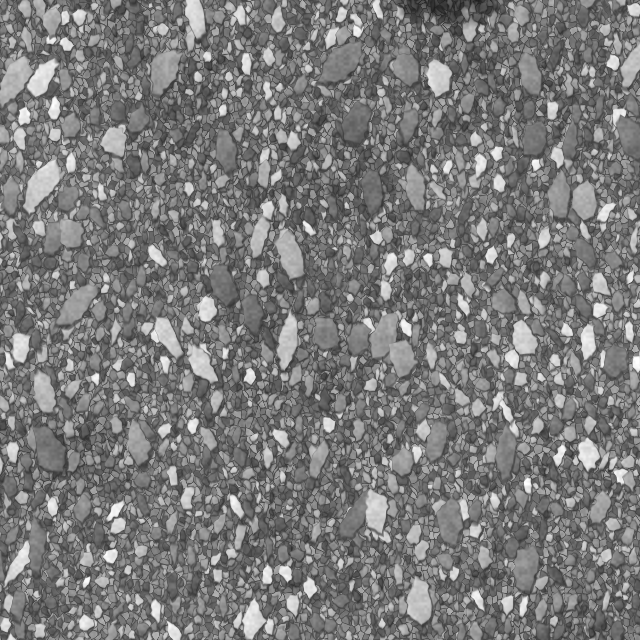
A three.js fragment shader for this texture:

```glsl
// Packed grey gravel: upright angular stone chips in a finer dark grit.
varying vec2 vUv;

const float TAU = 6.2831853;
const float GAP_SHADE = 0.25;
const vec2 LIGHT_DIR = vec2(-0.6, 0.8);

float hash(vec2 p) {
  vec3 q = fract(vec3(p.xyx) * 0.1031);
  q += dot(q, q.yzx + 33.33);
  return fract((q.x + q.y) * q.z);
}

vec2 hash2(vec2 p) {
  return vec2(hash(p + 17.3), hash(p + 71.9));
}

float noise(vec2 p) {
  vec2 cell = floor(p);
  vec2 f = fract(p);
  f = f * f * (3.0 - 2.0 * f);
  float below = mix(hash(cell), hash(cell + vec2(1.0, 0.0)), f.x);
  float above = mix(hash(cell + vec2(0.0, 1.0)), hash(cell + 1.0), f.x);
  return mix(below, above, f.y);
}

vec2 rotate(vec2 p, float angle) {
  float c = cos(angle);
  float s = sin(angle);
  return vec2(c * p.x - s * p.y, s * p.x + c * p.y);
}

// Irregular convex polygon of roughly unit radius
float chipDistance(vec2 p, vec2 id) {
  float d = -1.0;
  for (int i = 0; i < 7; i++) {
    float k = float(i);
    vec2 rnd = hash2(id + k * 3.7);
    float angle = (k + 0.75 * rnd.x) * TAU / 7.0;
    d = max(d, dot(p, vec2(cos(angle), sin(angle))) - mix(0.68, 1.0, rnd.y));
  }
  return d;
}

// Fine grit: Voronoi cells with dark seams
float grit(vec2 uv, vec2 cells) {
  vec2 p = uv * cells;
  vec2 base = floor(p);
  float nearest = 9.0;
  float second = 9.0;
  vec2 owner = base;
  for (int y = -1; y <= 1; y++) {
    for (int x = -1; x <= 1; x++) {
      vec2 id = base + vec2(float(x), float(y));
      float d = length(id + hash2(id) - p);
      if (d < nearest) {
        second = nearest;
        nearest = d;
        owner = id;
      } else {
        second = min(second, d);
      }
    }
  }
  float tone = mix(0.36, 0.67, hash(owner + 5.1));
  return mix(GAP_SHADE + 0.06, tone, smoothstep(0.0, 0.24, second - nearest));
}

// Paints one size of scattered chips over the shade below
float addChips(float under, vec2 uv, vec2 cells, float chance, vec2 tones, float seed) {
  float shade = under;
  vec2 base = floor(uv * cells);
  for (int y = -1; y <= 1; y++) {
    for (int x = -1; x <= 1; x++) {
      vec2 cell = base + vec2(float(x), float(y));
      vec2 id = cell + seed;
      if (hash(id) > chance) continue;
      vec2 jitter = 0.5 + 0.65 * (hash2(id + 2.3) - 0.5);
      vec2 size = mix(vec2(0.26, 0.27), vec2(0.5, 0.57), hash2(id + 9.1)) / cells;
      float lean = hash(id + 4.7) + hash(id + 6.2) - 1.0;
      vec2 p = rotate(uv - (cell + jitter) / cells, lean * 0.75) / size;
      float d = chipDistance(p, id) * size.x;
      float shadow = chipDistance(p + LIGHT_DIR * 0.13, id) * size.x;
      shade = mix(shade, GAP_SHADE, 0.72 * (1.0 - smoothstep(-0.0005, 0.0022, shadow)));

      // Faces brighten toward the light and darken at the rim
      float tone = mix(tones.x, tones.y, pow(hash(id + 8.8), 1.3));
      tone += 0.045 * dot(p, LIGHT_DIR);
      tone -= 0.1 * smoothstep(-0.0022, 0.0, d);
      tone += 0.09 * (noise(uv * 85.0 + id) - 0.5);
      shade = mix(tone, shade, smoothstep(-0.0011, 0.0009, d));
    }
  }
  return shade;
}

void main() {
  // Slight warp roughens straight chip edges
  vec2 warp = vec2(noise(vUv * 130.0), noise(vUv * 130.0 + 40.0)) - 0.5;
  vec2 uv = vUv + 0.0045 * warp;

  float shade = grit(uv, vec2(112.0, 84.0));
  shade = addChips(shade, uv, vec2(76.0, 52.0), 0.85, vec2(0.34, 0.82), 11.0);
  shade = addChips(shade, uv, vec2(42.0, 26.0), 0.55, vec2(0.37, 0.93), 137.0);
  shade = addChips(shade, uv, vec2(21.0, 12.0), 0.3, vec2(0.45, 0.89), 291.0);

  // Surface grain and broad uneven tone
  shade += 0.09 * (noise(vUv * 230.0) - 0.5);
  shade += 0.06 * (noise(vUv * 7.0 + 3.0) - 0.5);

  // Ragged dark hollow at the upper rim
  float hollow = length((vUv - vec2(0.7, 1.0)) * vec2(1.0, 2.2));
  hollow += 0.05 * (noise(vUv * 60.0) - 0.5);
  shade *= mix(0.55, 1.0, smoothstep(0.03, 0.11, hollow));

  gl_FragColor = vec4(vec3(clamp(shade, 0.0, 1.0)), 1.0);
}
```
